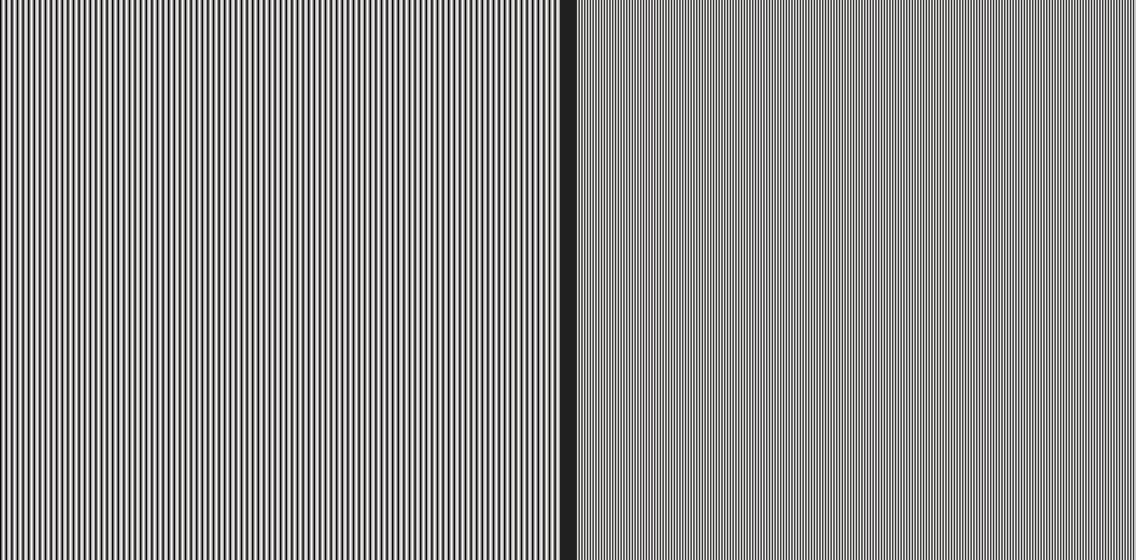
Left: one tile. Right: repeated 2 by 2.
Give the GLSL for this pattern, as a Shadertoy shader.

```glsl
// One hundred fine vertical stripes, black and white with soft grey flanks.

// Antialiased step across an edge, with the pixel width in stripe units
float softStep(float edge, float value, float pixel) {
    return clamp((value - edge) / pixel + 0.5, 0.0, 1.0);
}

void mainImage(out vec4 fragColor, in vec2 fragCoord) {
    const float stripes = 100.0;
    float x = fragCoord.x / iResolution.x * stripes;
    float pixel = stripes / iResolution.x;

    // Distance to the centre of the nearest black line, 0 to 0.5
    float dist = abs(fract(x - 0.125 + 0.5) - 0.5);

    // Black core, grey flank, white gap
    vec3 color = mix(vec3(0.04, 0.02, 0.02), vec3(0.63), softStep(0.125, dist, pixel));
    color = mix(color, vec3(0.99), softStep(0.375, dist, pixel));

    fragColor = vec4(color, 1.0);
}
```
